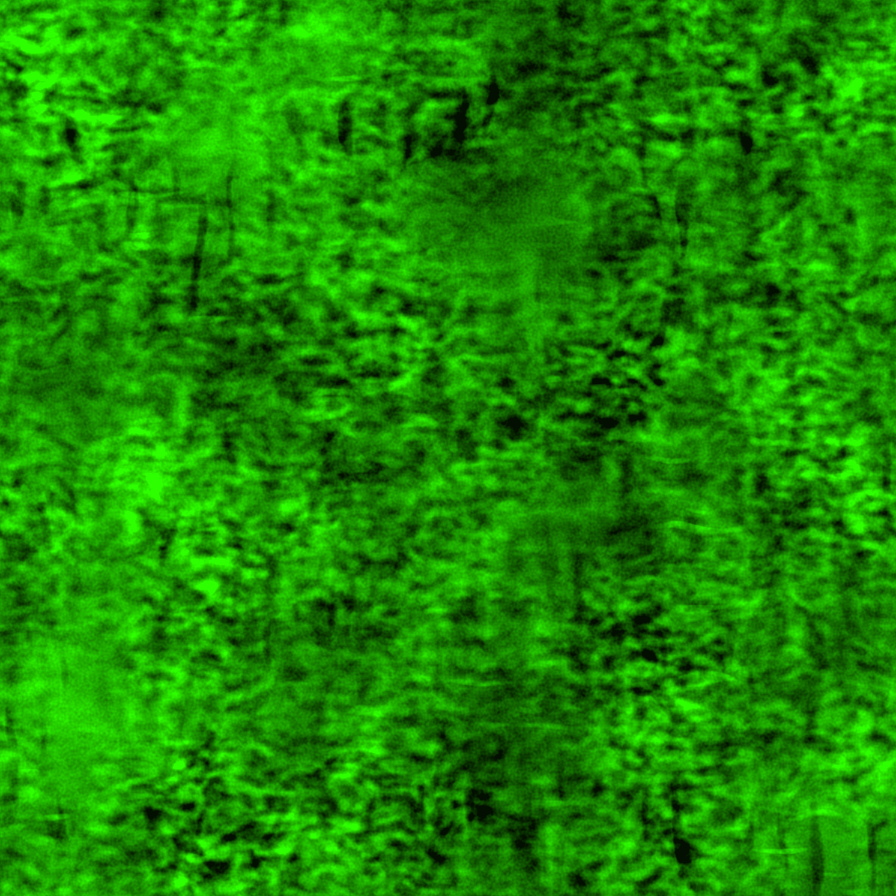
Reproduce this texture procedurally as a WebGL 1 fragment shader.

```glsl
precision highp float;
// Mottled green weave: broad light and dark patches under woven streaks and
// small, slightly flattened grains. Every layer is gradient noise whose lattice
// wraps at a whole number of cells, so the tile repeats without a seam.

uniform vec2 u_resolution;

const float TAU = 6.2831853;
const vec3 GREEN = vec3(0.178, 1.0, 0.0);

// Two values in -1..1 from a lattice point, without sine.
vec2 hashGradient(vec2 cell, float seed) {
  vec3 p = fract(vec3(cell.xyx + seed * 17.31) * vec3(0.1031, 0.1030, 0.0973));
  p += dot(p, p.yzx + 33.33);
  return fract((p.xx + p.yz) * p.zy) * 2.0 - 1.0;
}

float cornerValue(vec2 cell, vec2 corner, vec2 local, vec2 period, float seed) {
  return dot(hashGradient(mod(cell + corner, period), seed), local - corner);
}

// Wrapping gradient noise, scaled to a standard deviation of about one.
float wrapNoise(vec2 uv, vec2 period, float seed) {
  vec2 p = uv * period;
  vec2 cell = floor(p);
  vec2 f = p - cell;
  vec2 w = f * f * f * (f * (f * 6.0 - 15.0) + 10.0);
  float bottom = mix(cornerValue(cell, vec2(0.0, 0.0), f, period, seed),
                     cornerValue(cell, vec2(1.0, 0.0), f, period, seed), w.x);
  float top = mix(cornerValue(cell, vec2(0.0, 1.0), f, period, seed),
                  cornerValue(cell, vec2(1.0, 1.0), f, period, seed), w.x);
  return 5.8 * mix(bottom, top, w.y);
}

// Octaves of wrapping noise; the period doubles, so it stays whole.
float wrapFbm(vec2 uv, vec2 period, float gain, float seed) {
  float sum = 0.0;
  float power = 0.0;
  float amplitude = 1.0;
  for (int i = 0; i < 3; i++) {
    sum += amplitude * wrapNoise(uv, period, seed + float(i));
    power += amplitude * amplitude;
    amplitude *= gain;
    period *= 2.0;
  }
  return sum * inversesqrt(power);
}

// Sparse ridges: only the peaks of stretched noise remain.
float streaks(vec2 uv, vec2 period, float seed) {
  float breakup = smoothstep(-0.6, 1.2, wrapNoise(uv, vec2(7.0), seed + 1.0));
  return smoothstep(0.9, 2.3, wrapNoise(uv, period, seed)) * breakup;
}

// Broad brightness, with a darker upright band right of the middle.
float patches(vec2 uv) {
  float band = 0.065 * cos(TAU * (uv.x - 0.1));
  return band + 0.085 * wrapFbm(uv, vec2(4.0, 4.0), 0.75, 1.0);
}

// Long threads in both directions.
float weave(vec2 uv) {
  float threads = 0.035 * wrapNoise(uv, vec2(38.0, 9.0), 11.0)
                + 0.035 * wrapNoise(uv, vec2(10.0, 42.0), 13.0);
  float darkUpright = 0.24 * streaks(uv, vec2(52.0, 11.0), 15.0);
  float brightLevel = 0.22 * streaks(uv, vec2(16.0, 72.0), 18.0);
  return threads - darkUpright + brightLevel;
}

// Small blobs, wider than tall, in areas of stronger and weaker contrast.
float grains(vec2 uv) {
  float contrast = 1.0 + 0.25 * wrapNoise(uv, vec2(6.0), 21.0);
  float coarse = wrapNoise(uv, vec2(32.0, 50.0), 23.0);
  float middle = wrapNoise(uv, vec2(58.0, 88.0), 25.0);
  float fine = wrapNoise(uv, vec2(110.0, 140.0), 27.0);
  return contrast * (0.075 * coarse + 0.08 * middle + 0.035 * fine);
}

void main() {
  vec2 uv = gl_FragCoord.xy / u_resolution;

  // Bend the threads and grains a little.
  vec2 bend = vec2(wrapNoise(uv, vec2(14.0), 31.0), wrapNoise(uv, vec2(14.0), 33.0));
  vec2 bentUv = uv + 0.0025 * bend;

  float dust = 0.028 * wrapNoise(uv, vec2(300.0), 35.0);
  float light = 0.535 + patches(uv) + weave(bentUv) + grains(bentUv) + dust;

  gl_FragColor = vec4(GREEN * clamp(light, 0.06, 1.0), 1.0);
}
```
